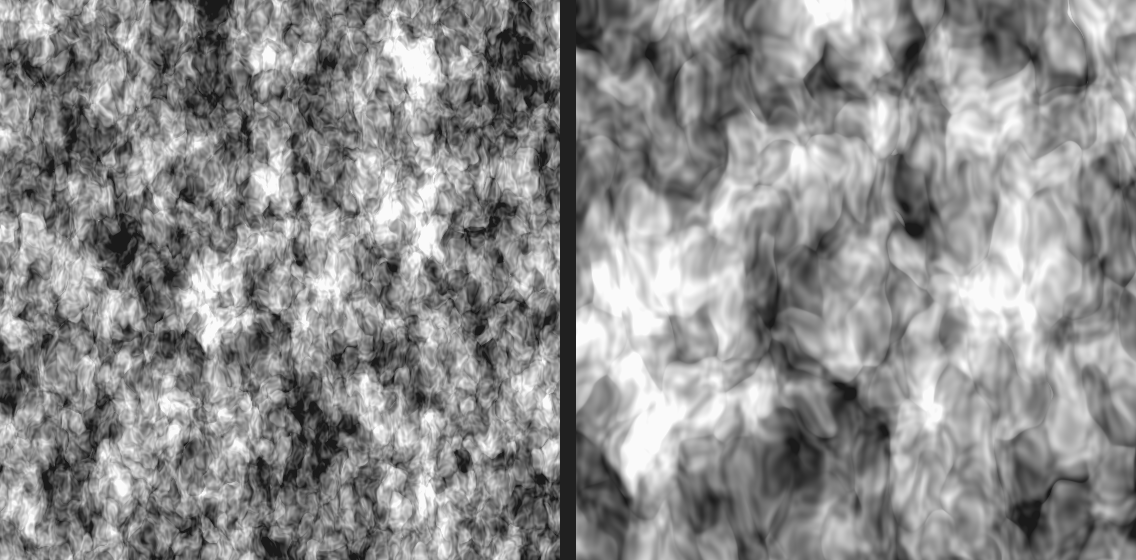
Left, the full canvas; right, a detail of the centre.
Give the GLSL for this texture, as a three.js fragment shader.

```glsl
// Rough grey mineral crust: upright rounded clumps, dark pockets and fine grain.
varying vec2 vUv;

const vec2 STRETCH = vec2(1.0, 0.68);   // below 1 in y draws features out upward
const float BASE_FREQUENCY = 5.5;       // broadest light and dark patches
const int OCTAVES = 6;
const float ROUGHNESS = 0.87;           // amplitude kept from octave to octave
const float PATCH_AMOUNT = 0.41;
const float WARP_FREQUENCY = 17.0;
const float WARP_AMOUNT = 0.022;
const float CLUMP_FREQUENCY = 25.0;
const float CLUMP_AMOUNT = 0.30;
const float KNOB_FREQUENCY = 54.0;
const float KNOB_AMOUNT = 0.24;
const float EDGE_HARDNESS = 22.0;       // sharpness of the seams between clumps
const float MEAN_GREY = 0.525;
const float DARKEST = 0.10;
const float BRIGHTEST = 0.98;

vec3 hash3(vec2 cell) {
  vec3 q = fract(cell.xyx * vec3(0.1031, 0.1030, 0.0973));
  q += dot(q, q.yxz + 33.33);
  return fract((q.xxy + q.yzz) * q.zyx);
}

float cornerSlope(vec2 cell, vec2 offset) {
  float angle = 6.28318 * hash3(cell).x;
  return dot(vec2(cos(angle), sin(angle)), offset);
}

// Gradient noise centred on zero
float noise(vec2 p) {
  vec2 cell = floor(p);
  vec2 f = fract(p);
  vec2 s = f * f * f * (f * (f * 6.0 - 15.0) + 10.0);
  vec2 e = vec2(1.0, 0.0);
  float low = mix(cornerSlope(cell, f), cornerSlope(cell + e.xy, f - e.xy), s.x);
  float high = mix(cornerSlope(cell + e.yx, f - e.yx),
                   cornerSlope(cell + e.xx, f - e.xx), s.x);
  return mix(low, high, s.y);
}

float layeredNoise(vec2 p) {
  float sum = 0.0;
  float amplitude = 1.0;
  for (int i = 0; i < OCTAVES; i++) {
    sum += amplitude * noise(p);
    p = p * 2.0 + vec2(17.3, 41.7);
    amplitude *= ROUGHNESS;
  }
  return sum;
}

// Domed cells, each with its own tone, blended along their seams
float clumps(vec2 p) {
  vec2 cell = floor(p);
  float weightSum = 0.0;
  float toneSum = 0.0;
  for (int y = -1; y <= 1; y++) {
    for (int x = -1; x <= 1; x++) {
      vec2 neighbour = cell + vec2(float(x), float(y));
      vec3 random = hash3(neighbour + 71.0);
      vec2 offset = neighbour + random.xy - p;
      float squaredDistance = dot(offset, offset);
      float weight = exp(-EDGE_HARDNESS * squaredDistance);
      weightSum += weight;
      toneSum += weight * (random.z - 0.5 + 0.22 - squaredDistance);
    }
  }
  return toneSum / max(weightSum, 1e-9);
}

void main() {
  vec2 p = vUv * STRETCH + 3.0;

  // Ragged outlines
  vec2 warpPoint = p * WARP_FREQUENCY;
  vec2 warp = vec2(noise(warpPoint), noise(warpPoint + 57.0));
  warp += 0.5 * vec2(noise(warpPoint * 3.1 + 11.0), noise(warpPoint * 3.1 + 83.0));
  vec2 ragged = p + WARP_AMOUNT * warp;

  // Patches and grain, then clumps and the knobs upon them
  float grey = MEAN_GREY;
  grey += PATCH_AMOUNT * layeredNoise(mix(p, ragged, 0.5) * BASE_FREQUENCY);
  grey += CLUMP_AMOUNT * clumps(ragged * CLUMP_FREQUENCY);
  grey += KNOB_AMOUNT * clumps(ragged * KNOB_FREQUENCY + 29.0);

  gl_FragColor = vec4(vec3(clamp(grey, DARKEST, BRIGHTEST)), 1.0);
}
```
